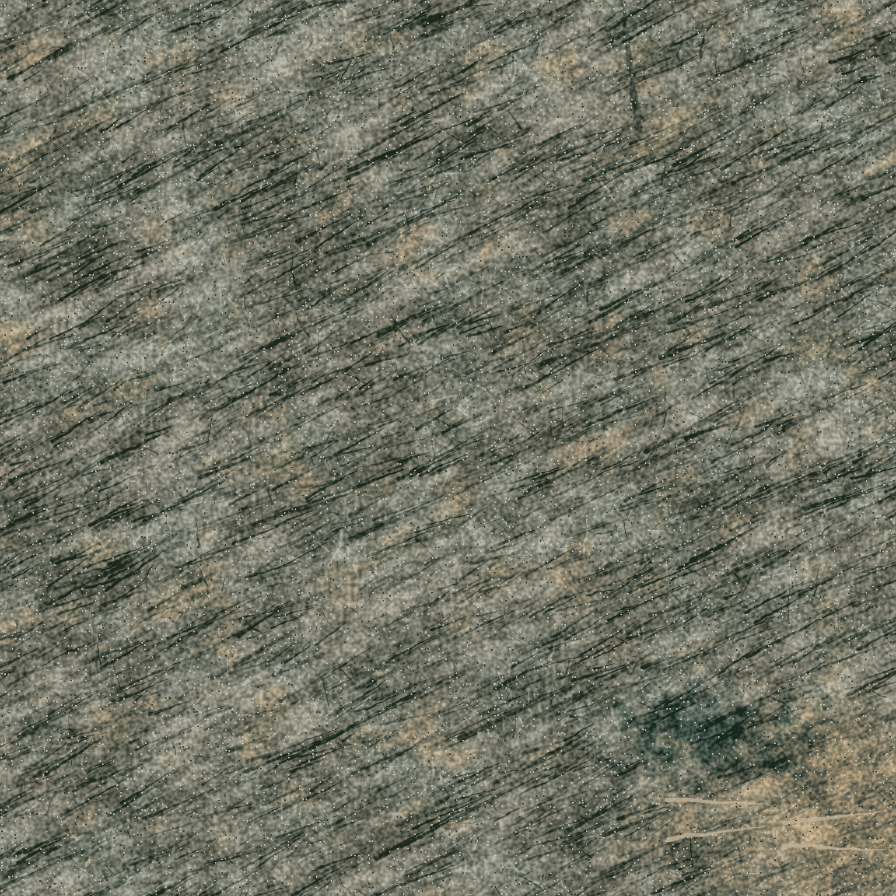
Write a WebGL 1 fragment shader that draws this texture.

```glsl
precision highp float;
// Bare winter woodland from above: long slanted tree shadows, pale twigs and dry ground.
uniform vec2 u_resolution;

float hash(vec2 p) {
  return fract(sin(dot(p, vec2(127.1, 311.7))) * 43758.545);
}

vec2 direction(float angle) {
  return vec2(cos(angle), sin(angle));
}

float cornerSlope(vec2 cell, vec2 offset) {
  return dot(direction(6.2832 * hash(cell)), offset);
}

float gradientNoise(vec2 p) {
  vec2 i = floor(p), f = p - i;
  vec2 u = f * f * f * (f * (f * 6.0 - 15.0) + 10.0);
  vec2 e = vec2(1.0, 0.0);
  float low = mix(cornerSlope(i, f), cornerSlope(i + e.xy, f - e.xy), u.x);
  float high = mix(cornerSlope(i + e.yx, f - e.yx), cornerSlope(i + e.xx, f - e.xx), u.x);
  return mix(low, high, u.y);
}

// Line through a centre, thinning towards one end.
float stroke(vec2 p, vec2 axis, float halfLength, float width) {
  float along = clamp(dot(p, axis), -halfLength, halfLength);
  float radius = width * (0.6 - 0.4 * along / halfLength);
  float blur = 0.0009;
  return 1.0 - smoothstep(radius - blur, radius + blur, length(p - axis * along));
}

// One jittered stroke per grid cell; spread is the range of angles.
float scatterStrokes(vec2 p, vec2 cellSize, float spread, float width, float seed) {
  vec2 home = floor(p / cellSize);
  float cover = 0.0;
  for (int y = -1; y <= 1; y++) {
    for (int x = -1; x <= 1; x++) {
      vec2 id = home + vec2(float(x), float(y));
      vec2 key = id + seed;
      vec2 centre = (id + vec2(hash(key), hash(key + 17.3))) * cellSize;
      float angle = spread * (hash(key + 41.7) - 0.5);
      float halfLength = cellSize.x * mix(0.2, 0.85, hash(key + 63.1));
      float strength = mix(0.15, 1.0, hash(key + 89.9));
      float thickness = width * mix(0.6, 1.2, hash(key + 5.7));
      cover = max(cover, strength * stroke(p - centre, direction(angle), halfLength, thickness));
    }
  }
  return cover;
}

// Pinprick dots on a fine jittered grid.
float speckle(vec2 p, float density, float seed) {
  vec2 g = p * 256.0;
  vec2 id = floor(g);
  vec2 centre = 0.3 + 0.4 * vec2(hash(id + seed), hash(id + seed + 9.2));
  float spot = 1.0 - smoothstep(0.14, 0.36, length(g - id - centre));
  return spot * step(hash(id + seed + 31.4), density);
}

void main() {
  vec2 uv = gl_FragCoord.xy / u_resolution.y;
  vec2 wobble = vec2(gradientNoise(uv * 45.0), gradientNoise(uv * 45.0 + 51.0));
  vec2 jitter = vec2(gradientNoise(uv * 130.0 + 9.0), gradientNoise(uv * 130.0 + 77.0));
  vec2 slant = direction(0.44);
  vec2 q = vec2(dot(uv, slant), dot(uv, vec2(-slant.y, slant.x)));
  vec2 bent = q + 0.0012 * wobble + 0.0012 * jitter;
  vec2 gnarled = uv + 0.004 * wobble + 0.002 * jitter;

  // Clearing in the lower right corner, with a dark hollow beside it
  float patches = gradientNoise(uv * 7.0 + 3.0);
  float clearing = 1.0 - smoothstep(0.02, 0.22, length((uv - vec2(0.94, 0.09)) * vec2(0.8, 1.0)) + 0.10 * patches + 0.08 * wobble.y);
  float hollow = 1.0 - smoothstep(0.0, 0.11, length((uv - vec2(0.79, 0.18)) * vec2(0.7, 1.4)) + 0.09 * wobble.x);

  // Mottled ground and canopy, drawn out along the shadows
  float bands = gradientNoise(q * vec2(9.0, 42.0) + 7.0);
  float tone = 0.66 + 0.24 * patches + 0.32 * bands;
  tone += 0.28 * gradientNoise(uv * 24.0);
  tone += 0.28 * gradientNoise(q * vec2(45.0, 95.0));
  tone += 0.38 * gradientNoise(uv * 115.0 + 13.0);
  tone += 0.50 * gradientNoise(uv * 235.0);
  tone += 0.10 * clearing - 0.45 * hollow;

  // Trunk shadows and crooked dark boughs
  float shadow = scatterStrokes(bent, vec2(0.062, 0.016), 0.30, 0.0020, 3.0);
  shadow = max(shadow, scatterStrokes(bent + 0.37, vec2(0.043, 0.012), 0.42, 0.0015, 29.0));
  shadow = max(shadow, scatterStrokes(bent + 0.71, vec2(0.095, 0.033), 0.18, 0.0027, 57.0));
  shadow *= smoothstep(-0.5, 0.2, -bands - 0.4 * patches) * (1.0 - 0.6 * clearing);
  float boughs = scatterStrokes(gnarled, vec2(0.027), 6.2832, 0.0014, 83.0);
  float track = stroke(uv - vec2(0.702, 0.94) + 0.005 * wobble, direction(1.70), 0.09, 0.0045);
  shadow = max(shadow, max(0.75 * boughs * boughs, 0.7 * track * (0.8 + wobble.x)));
  tone -= 0.70 * shadow;

  // Pale twigs, clustered in crowns
  float crowns = smoothstep(-0.25, 0.35, gradientNoise(uv * 11.0 + 23.0));
  float twigs = scatterStrokes(gnarled, vec2(0.018), 6.2832, 0.0010, 111.0);
  twigs = max(twigs, scatterStrokes(gnarled + 0.43, vec2(0.027), 6.2832, 0.0012, 139.0));
  tone += 0.36 * twigs * mix(0.35, 1.0, crowns);

  // Olive ramp, tinted by warm earth, grey crowns and teal shade
  tone = clamp(tone, -0.1, 1.25);
  vec3 color = vec3(0.18, 0.20, 0.15) + tone * vec3(0.45, 0.42, 0.41);
  float earth = smoothstep(0.05, 0.45, gradientNoise(q * vec2(13.0, 21.0) + 71.0) + 0.3 * wobble.x);
  earth = max(0.5 * earth * smoothstep(0.4, 0.8, tone), 0.75 * clearing * smoothstep(0.2, 0.9, tone));
  color *= mix(vec3(1.0), vec3(1.15, 1.01, 0.85), earth);
  color *= mix(vec3(1.0), vec3(0.97, 1.0, 1.01), crowns * (1.0 - earth));
  color += vec3(-0.05, 0.0, 0.01) * max(0.6 * shadow, hollow);

  // Fallen logs across the clearing
  for (int i = 0; i < 4; i++) {
    float n = float(i);
    vec2 centre = vec2(0.80 + 0.13 * mod(n, 2.0), 0.105 - 0.017 * n);
    float fallen = stroke(uv - centre + 0.003 * wobble, direction(0.38 * hash(vec2(n, 4.0)) - 0.18), 0.055, 0.0026);
    color = mix(color, vec3(0.75, 0.69, 0.58), 0.85 * fallen);
  }

  // Bright and dark grains
  color = mix(color, vec3(0.80, 0.81, 0.76), 0.8 * speckle(uv, 0.10, 5.0));
  color = mix(color, vec3(0.13, 0.16, 0.13), 0.75 * speckle(uv + 0.5, 0.07, 47.0));
  gl_FragColor = vec4(color, 1.0);
}
```
